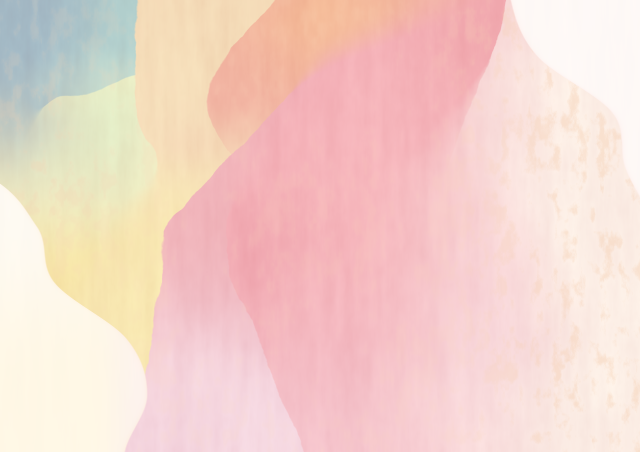
This background is drawn by a Shadertoy shader. Its source:

```glsl
// Layered watercolour washes on streaked paper: blue, yellow, coral and pink.
// Each wash is bounded by a smooth curve x(y) with a wobbly rim, tinted by
// soft glows, then grained with stretched value noise and rusty speckles.

float hash(vec2 p) {
    return fract(sin(dot(p, vec2(127.1, 311.7))) * 43758.5453);
}

float noise(vec2 p) {
    vec2 i = floor(p), f = fract(p);
    f = f * f * (3.0 - 2.0 * f);
    return mix(mix(hash(i), hash(i + vec2(1, 0)), f.x),
               mix(hash(i + vec2(0, 1)), hash(i + vec2(1, 1)), f.x), f.y);
}

float fbm(vec2 p) {
    float sum = 0.0, amp = 0.5;
    for (int i = 0; i < 5; i++) {
        sum += amp * noise(p);
        p = p * 2.03 + 17.3;
        amp *= 0.5;
    }
    return sum / 0.97;
}

// Smooth curve through nine evenly spaced heights, top to bottom
float curve(float y, float k[9]) {
    float s = clamp(y, 0.0, 0.9999) * 8.0;
    int i = int(s);
    float t = fract(s);
    float a = k[max(i - 1, 0)], b = k[i], c = k[i + 1], d = k[min(i + 2, 8)];
    return b + 0.5 * t * (c - a + t * (2.0 * a - 5.0 * b + 4.0 * c - d
             + t * (3.0 * (b - c) + d - a)));
}

// Coverage on the positive side of an edge
float fill(float d, float soft) {
    return smoothstep(-soft, soft, d);
}

// Soft elliptical glow
float glow(vec2 p, vec2 centre, vec2 radius) {
    vec2 d = (p - centre) / radius;
    return exp(-dot(d, d));
}

void mainImage(out vec4 fragColor, in vec2 fragCoord) {
    vec2 p = fragCoord / iResolution.xy;
    p.y = 1.0 - p.y;
    vec2 q = vec2(p.x * 1.414, p.y);
    float aa = 1.0 / iResolution.x;
    float cloud = fbm(q * 5.0) - 0.5;
    float wobble = (fbm(q * 18.0 + 4.0) - 0.5) * 0.014;
    vec2 w = p + vec2(wobble, wobble * 0.7);
    vec2 s = p + cloud * 0.07;

    // Edges of the washes
    float peachX = curve(p.y, float[9](.214, .215, .213, .243, .19, .13, .10, .10, .10));
    float coralX = curve(p.y, float[9](.430, .350, .328, .385, .50, .60, .60, .60, .60));
    float pinkX = curve(p.y, float[9](.690, .518, .425, .342, .263, .252, .235, .215, .170));
    float innerX = curve(p.y, float[9](.60, .50, .43, .384, .353, .364, .405, .434, .479));
    float bandX = curve(p.y, float[9](.789, .770, .728, .700, .65, .59, .54, .50, .50));
    float whiteX = curve(p.y, float[9](.798, .840, .957, .978, 1.03, 1.1, 1.2, 1.2, 1.2));
    float creamX = curve(p.y, float[9](-.7, -.5, -.325, -.039, .057, .085, .198, .230, .195));

    // Yellow ground, green veil and blue corner
    vec3 col = mix(vec3(.955, .93, .76), vec3(.97, .90, .66), smoothstep(.40, .62, s.y));
    col = mix(col, vec3(.89, .925, .78), 0.9 * glow(s, vec2(.17, .28), vec2(.13, .16)));
    col = mix(col, vec3(.77, .80, .76), 0.9 * glow(s, vec2(.0, .26), vec2(.09, .12)));
    vec3 blue = mix(vec3(.645, .735, .78), vec3(.70, .82, .81), smoothstep(.05, .2, s.x));
    blue = mix(blue, vec3(.78, .85, .80), 0.6 * glow(s, vec2(.17, .18), vec2(.09, .06)));
    float blueY = .262 - .05 * smoothstep(.04, .10, p.x) - .045 * smoothstep(.12, .22, p.x);
    float blueSoft = mix(.09, .002, smoothstep(.02, .07, p.x));
    col = mix(col, blue, fill(blueY - w.y, blueSoft) * (1.0 - .35 * smoothstep(.1, .3, s.y)));

    // Peach wash
    vec3 peach = mix(vec3(.96, .865, .725), vec3(.97, .90, .69), smoothstep(.3, .55, s.y));
    float peachSoft = mix(aa, .04, smoothstep(.36, .48, p.y));
    col = mix(col, peach, fill(w.x - peachX, peachSoft));
    col = mix(col, vec3(.95, .81, .69), 0.5 * glow(s, vec2(.33, .34), vec2(.08, .07)));

    // Coral wash, orange at the top
    vec3 coral = mix(vec3(.95, .71, .645), vec3(.96, .735, .60),
                     glow(s, vec2(.50, .02), vec2(.13, .16)));
    float coralFade = 1.0 - 0.7 * smoothstep(.20, .36, s.y);
    col = mix(col, coral, fill(w.x - coralX, aa) * coralFade);

    // Pink body, paling toward the lower right
    vec3 outer = mix(vec3(.94, .70, .725), vec3(.965, .85, .885),
                     smoothstep(.50, .96, s.y + .35 * (s.x - .28)));
    vec3 body = mix(vec3(.96, .70, .725), vec3(.965, .775, .805), smoothstep(.45, 1.0, s.y));
    body = mix(body, vec3(.945, .66, .695), 0.6 * glow(s, vec2(.38, .57), vec2(.06, .17)));
    body = mix(body, vec3(.945, .66, .68), 0.7 * glow(s, vec2(.74, .06), vec2(.10, .16)));
    float innerSoft = mix(.05, aa, smoothstep(.36, .48, p.y));
    vec3 pink = mix(outer, body, fill(w.x - innerX, innerSoft));
    float pinkSoft = mix(.09, aa, smoothstep(.02, .22, p.y));
    col = mix(col, pink, fill(w.x - pinkX, pinkSoft));

    // Pale wash to the right of the pink band: a crisp veil, then a soft one
    vec3 pale = mix(vec3(.975, .855, .85), vec3(.988, .935, .90),
                    smoothstep(.72, .92, s.x + .12 * (s.y - .4)));
    float veil = 1.0 - smoothstep(.14, .42, p.y);
    col = mix(col, pale, fill(w.x - bandX, aa) * veil);
    float paleSoft = mix(aa, .22, smoothstep(.10, .65, p.y));
    float paleX = bandX + .20 * smoothstep(.35, .75, p.y);
    col = mix(col, pale, fill(w.x - paleX, paleSoft));
    col = mix(col, vec3(.98, .88, .90), 0.5 * glow(s, vec2(.75, .72), vec2(.10, .25)));

    // Paper grain: vertical streaks, fine mottling and scattered rust
    float streak = fbm(q * vec2(48.0, 6.0)) - 0.5;
    float mottle = fbm(q * vec2(52.0, 30.0) + 9.0) - 0.5;
    float patches = fbm(q * vec2(9.0, 4.0) + 31.0) - 0.5;
    float rustZone = 0.3 + 0.7 * smoothstep(.66, .9, p.x)
                   + 0.4 * glow(p, vec2(.08, .38), vec2(.12, .2));
    float rust = smoothstep(.0, .30, mottle + 0.35 * streak + 0.6 * patches) * rustZone;
    col += streak * vec3(.03, .06, .055) + cloud * vec3(.02, .05, .04);
    col += mottle * vec3(.015, .03, .03);
    col = mix(col, vec3(.95, .79, .67), 0.42 * rust);

    // Smooth covers at two corners, each with a thin tinted rim
    float whiteD = p.x - whiteX, creamD = creamX - p.x;
    vec3 white = vec3(.995, .975, .965) + streak * .012;
    vec3 cream = mix(vec3(.995, .98, .95), vec3(1.0, .97, .90), smoothstep(.45, .85, p.y));
    cream = mix(cream, vec3(.99, .95, .93), smoothstep(.14, .23, p.x)) + streak * .012;
    col = mix(col, white - vec3(.0, .03, .03) * exp(-abs(whiteD) * 300.0), fill(whiteD, aa));
    col = mix(col, cream - vec3(.0, .02, .04) * exp(-abs(creamD) * 300.0), fill(creamD, aa));

    fragColor = vec4(clamp(col, 0.0, 1.0), 1.0);
}
```
